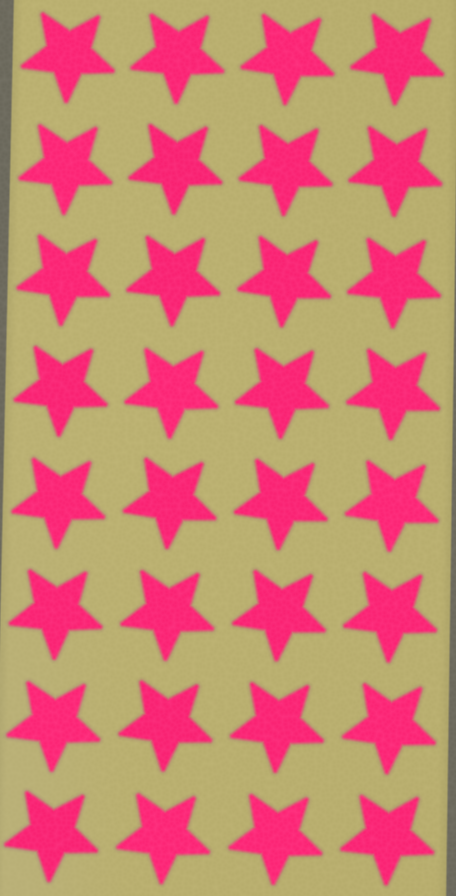
Give the GLSL for this pattern, as a WebGL 1 fragment shader.

```glsl
precision highp float;
uniform vec2 u_resolution;

#define COLUMNS 4.0
#define PITCH vec2(0.1224, 0.1243)
#define FIRST_STAR vec2(0.0768, 0.0602)
#define STAR_RADIUS 0.0522
#define WAIST 0.45
#define TIP_ROUND 0.0023
#define TILT 0.06
#define SOFTNESS 0.0028
#define PAPER vec3(0.73, 0.69, 0.44)
#define PINK vec3(0.985, 0.16, 0.47)
#define TABLE vec3(0.43, 0.42, 0.37)

vec2 hash2(vec2 p) {
  vec2 q = vec2(dot(p, vec2(127.1, 311.7)), dot(p, vec2(269.5, 183.3)));
  return fract(sin(q) * 4375.85);
}

// Distance to the nearest scattered cell point
float cellular(vec2 p) {
  vec2 cell = floor(p), f = fract(p);
  float nearest = 2.0;
  for (int j = -1; j <= 1; j++) {
    for (int i = -1; i <= 1; i++) {
      vec2 o = vec2(float(i), float(j));
      nearest = min(nearest, length(o + hash2(cell + o) - f));
    }
  }
  return nearest;
}

// Signed distance to a five-pointed star with its first tip on +y
float starDistance(vec2 p, float radius, float waist) {
  const vec2 k1 = vec2(0.80902, -0.58779);
  const vec2 k2 = vec2(-0.80902, -0.58779);
  p.x = abs(p.x);
  p -= 2.0 * max(dot(k1, p), 0.0) * k1;
  p -= 2.0 * max(dot(k2, p), 0.0) * k2;
  p.x = abs(p.x);
  p.y -= radius;
  vec2 edge = waist * vec2(-k1.y, k1.x) - vec2(0.0, 1.0);
  float h = clamp(dot(p, edge) / dot(edge, edge), 0.0, radius);
  return length(p - edge * h) * sign(p.y * edge.x - p.x * edge.y);
}

// Slightly skewed sheet: columns lean left and spread going down
vec2 starCenter(vec2 id) {
  vec2 skew = vec2(-0.0027 * id.y + 0.0004 * id.x * id.y, 0.001 * id.x);
  return FIRST_STAR + id * PITCH + skew;
}

vec2 nearestStar(vec2 p) {
  vec2 g = (p - FIRST_STAR) / PITCH;
  g.x = (p.x - FIRST_STAR.x + 0.0027 * g.y) / (PITCH.x + 0.0004 * g.y);
  g.y -= 0.001 * g.x / PITCH.y;
  vec2 id = floor(g + 0.5);
  return vec2(clamp(id.x, 0.0, COLUMNS - 1.0), id.y);
}

void main() {
  // Height is one unit, y runs downward
  vec2 p = gl_FragCoord.xy / u_resolution.y;
  p.y = 1.0 - p.y;
  float width = u_resolution.x / u_resolution.y;
  float soft = max(SOFTNESS, 0.7 / u_resolution.y);

  // Backing paper with broad shading and fine mottling
  float grain = cellular(p * 190.0) - 0.5;
  float sheen = sin(p.x * 7.0 + 1.2) * 0.5 + sin(p.y * 5.0 - p.x * 3.0) * 0.5;
  vec3 color = PAPER + 0.008 * sheen + 0.02 * grain;
  float haze = smoothstep(0.16, 0.0, p.x) * smoothstep(0.3, 1.0, p.y);
  color = mix(color, vec3(0.73, 0.70, 0.52), 0.4 * haze);

  // Table showing past the slanted sheet edges
  float leftEdge = 0.0155 - 0.022 * p.y;
  float rightEdge = width + 0.003 - 0.014 * p.y;
  float outside = max(leftEdge - p.x, p.x - rightEdge);
  color *= 1.0 - 0.05 * smoothstep(-0.012, 0.0, outside);
  vec3 table = TABLE + 0.03 * grain;
  color = mix(color, table, smoothstep(-0.0015, 0.0015, outside));

  // Stars, each a little turned and shifted
  vec2 id = nearestStar(p);
  vec2 vary = hash2(id + 3.0) - 0.5;
  vec2 q = p - starCenter(id) - 0.0015 * vary;
  float angle = TILT + 0.05 * vary.x;
  float c = cos(angle), s = sin(angle);
  q = vec2(c * q.x + s * q.y, c * q.y - s * q.x);
  float d = starDistance(q, STAR_RADIUS, WAIST) - TIP_ROUND;

  // Faint contact shade, then the softly bounded ink
  color *= 1.0 - vec3(0.04, 0.10, 0.0) * smoothstep(0.006, 0.0, d);
  vec3 ink = PINK + 0.015 * vary.y + vec3(0.01, 0.05, 0.04) * grain;
  color = mix(color, ink, 1.0 - smoothstep(-soft, soft, d));

  gl_FragColor = vec4(clamp(color, 0.0, 1.0), 1.0);
}
```
